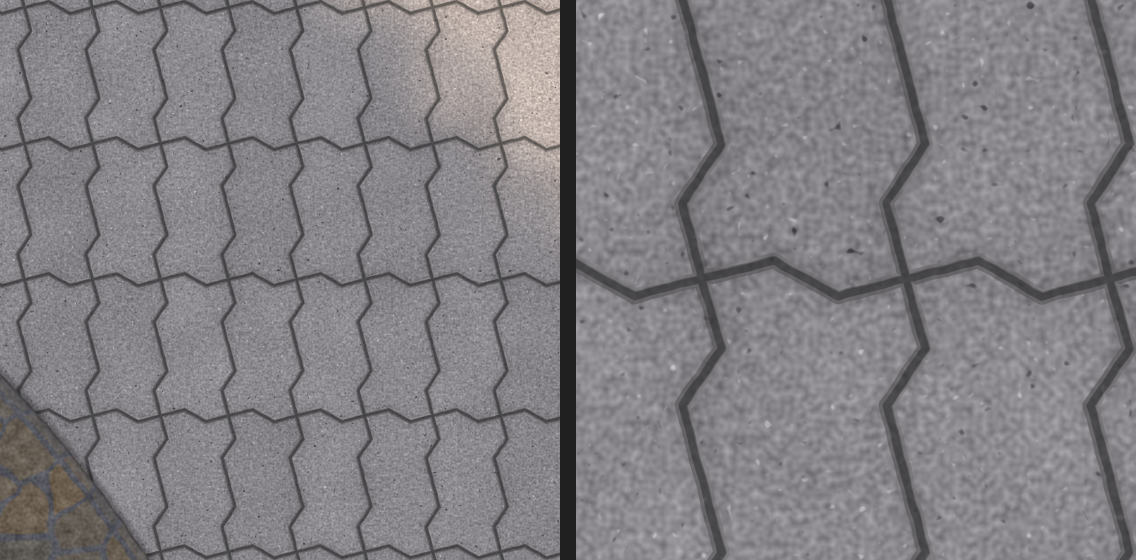
Left, the full canvas; right, a detail of the centre.
Reproduce this texture procedurally as a Shadertoy shader.

```glsl
#define PERIOD vec2(0.1215, 0.243)
#define CROSSING vec2(0.0437, 0.0148)
#define CORE_HALF_WIDTH 0.0023
#define BEVEL_HALF_WIDTH 0.0046
#define GRAIN 0.15
#define STONE_SIZE 0.105
#define PAVER_COLOR vec3(0.540, 0.530, 0.548)
#define JOINT_COLOR vec3(0.285, 0.285, 0.295)
#define BEVEL_COLOR vec3(0.410, 0.402, 0.412)
#define SUN_TINT vec3(1.43, 1.35, 1.25)
#define STONE_COLOR vec3(0.400, 0.365, 0.325)
#define MORTAR_COLOR vec3(0.330, 0.335, 0.365)

// Corners of the joints between two crossings, in periods
const vec2 UPRIGHT[6] = vec2[6](vec2(0.0), vec2(-0.095, 0.185), vec2(0.095, 0.33),
                                vec2(-0.095, 0.69), vec2(0.095, 0.828), vec2(0.0, 1.0));
const vec2 LEVEL[4] = vec2[4](vec2(0.0), vec2(0.355, 0.044), vec2(0.67, -0.044), vec2(1.0, 0.0));

vec2 hash2(vec2 p) {
    vec2 q = vec2(dot(p, vec2(127.1, 311.7)), dot(p, vec2(269.5, 183.3)));
    return fract(sin(q) * 43758.5);
}

float corner(vec2 cell, vec2 offset, vec2 f) {
    return dot(hash2(cell + offset) * 2.0 - 1.0, f - offset);
}

float gradientNoise(vec2 p) {
    vec2 i = floor(p), f = p - i;
    vec2 u = f * f * f * (f * (f * 6.0 - 15.0) + 10.0);
    return mix(mix(corner(i, vec2(0, 0), f), corner(i, vec2(1, 0), f), u.x),
               mix(corner(i, vec2(0, 1), f), corner(i, vec2(1, 1), f), u.x), u.y);
}

// Keeps the nearer signed distance; positive lies left of a to b
float nearerSegment(float best, vec2 p, vec2 a, vec2 b) {
    vec2 e = b - a, w = p - a;
    w -= e * clamp(dot(w, e) / dot(e, e), 0.0, 1.0);
    float d = length(w);
    return d < abs(best) ? (e.x * w.y > e.y * w.x ? d : -d) : best;
}

vec3 pavers(vec2 p, float px) {
    // Zigzag joints with slightly ragged edges
    vec2 ragged = p + 0.0012 * vec2(gradientNoise(p * 70.0), gradientNoise(p * 70.0 + 31.0));
    vec2 grid = (ragged - CROSSING) / PERIOD;
    vec2 nearest = floor(grid + 0.5);
    vec2 uprightPos = vec2(grid.x - nearest.x, fract(grid.y)) * PERIOD;
    vec2 levelPos = vec2(fract(grid.x), grid.y - nearest.y) * PERIOD;
    float upright = 1.0, level = 1.0;
    for (int i = 0; i < 5; i++)
        upright = nearerSegment(upright, uprightPos, UPRIGHT[i] * PERIOD, UPRIGHT[i + 1] * PERIOD);
    for (int i = 0; i < 3; i++)
        level = nearerSegment(level, levelPos, LEVEL[i] * PERIOD, LEVEL[i + 1] * PERIOD);
    float joint = min(abs(upright), abs(level));

    // Tone of each block, clouding and grain
    vec2 block = nearest + vec2(-step(0.0, upright), step(0.0, level));
    float tone = 0.03 * (hash2(block).x - 0.5) + 0.045 * gradientNoise(p * 11.0);
    tone += GRAIN * gradientNoise(p * 235.0) + 0.6 * GRAIN * gradientNoise(p * 115.0 + 7.0);
    tone += 0.16 * smoothstep(0.32, 0.6, gradientNoise(p * 180.0 + 19.0));
    tone -= 0.22 * smoothstep(0.34, 0.6, gradientNoise(p * 150.0 + 53.0));
    tone -= 0.03 * (1.0 - smoothstep(0.004, 0.018, joint));
    vec3 color = PAVER_COLOR + tone;

    // Bevel with a worn light edge, then the dark core
    float bevel = 1.0 - smoothstep(BEVEL_HALF_WIDTH - px, BEVEL_HALF_WIDTH + px, joint);
    float lit = abs(upright) < abs(level) ? -upright : level;
    float wear = 0.5 + gradientNoise(p * 45.0);
    float edge = 1.0 - smoothstep(0.0003, 0.0008 + px, abs(lit - 0.0038));
    color = mix(color, BEVEL_COLOR + 0.4 * tone, bevel);
    color += 0.15 * edge * wear;
    float core = 1.0 - smoothstep(CORE_HALF_WIDTH - px, CORE_HALF_WIDTH + px, joint);
    color = mix(color, JOINT_COLOR + 0.3 * tone, core);

    // Dappled sunlight from the upper right
    float sun = smoothstep(1.5, 1.8, p.x + p.y + 0.16 * gradientNoise(p * 6.0 + 3.0));
    return color * mix(vec3(1.0), SUN_TINT, sun);
}

// Irregular flagstones set in mortar; inset is the depth from the rim
vec3 flagstones(vec2 p, float inset, float px) {
    vec2 q = mat2(0.63, 0.78, -0.78, 0.63) * p / (STONE_SIZE * vec2(0.8, 1.3));
    q += 0.2 * gradientNoise(p * 22.0);
    vec2 cell = floor(q), stone = cell;
    float first = 9.0, second = 9.0;
    for (int y = -1; y <= 1; y++)
        for (int x = -1; x <= 1; x++) {
            vec2 id = cell + vec2(x, y);
            float d = length(id + 0.15 + 0.7 * hash2(id) - q);
            if (d < first) { second = first; first = d; stone = id; }
            else second = min(second, d);
        }
    float gap = min((second - first) * STONE_SIZE * 0.5, abs(inset - 0.021));
    float grain = 0.12 * gradientNoise(p * 48.0) + 0.10 * gradientNoise(p * 150.0);
    vec3 color = STONE_COLOR + vec3(0.07, 0.03, -0.02) * (hash2(stone).x - 0.5) + grain;
    color = mix(MORTAR_COLOR + grain, color, smoothstep(0.003, 0.006 + px, gap));
    color = mix(MORTAR_COLOR + 0.5 * grain, color, smoothstep(0.006, 0.022, inset) * 0.6 + 0.4);
    return color * mix(0.75, 1.0, smoothstep(0.0, 0.006, inset));
}

void mainImage(out vec4 fragColor, in vec2 fragCoord) {
    vec2 p = fragCoord / iResolution.y;
    float px = 0.75 / iResolution.y;
    vec3 color = pavers(p, px);

    // Curved stone border in the lower left corner, with its contact shadow
    float inset = 0.208 * (1.0 - p.x / 0.267 - p.y / 0.333) + 0.4 * p.x * p.y;
    inset += 0.003 * gradientNoise(p * 30.0);
    color *= 1.0 - 0.3 * smoothstep(-0.014, 0.0, inset);
    color = mix(color, flagstones(p, inset, px), smoothstep(-px, px, inset));
    fragColor = vec4(clamp(color, 0.0, 1.0), 1.0);
}
```
